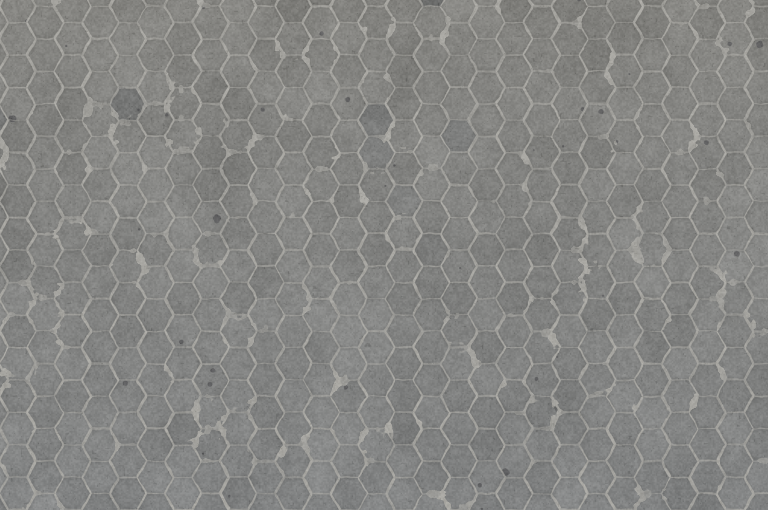
This texture is drawn by a WebGL 2 fragment shader. Its source:

```glsl
#version 300 es
precision highp float;
// Worn grey hexagonal paving with pale, uneven mortar joints.

#define COLUMNS 27.83      // hexagon columns across the canvas
#define ROWS 15.7          // hexagon rows up the canvas
#define ANCHOR vec2(0.526, 0.6055)  // centre of one hexagon
#define JOINT 0.033        // half width of a joint, in rows
#define SHIFT 0.028        // misplacement of single tiles
#define GRAIN 0.095        // strength of the fine stone grain
#define TILE_TONE 0.035    // tone difference between tiles
#define CHIPPING 0.15      // how far mortar spreads over broken rims
#define SPOT_SHARE 0.07    // share of cells holding a dark spot

uniform vec2 u_resolution;
out vec4 fragColor;

const vec2 LATTICE = vec2(1.7320508, 1.0);
const vec3 STONE = vec3(0.513, 0.515, 0.508);
const vec3 MORTAR = vec3(0.665, 0.660, 0.640);
const vec3 STAIN = vec3(0.31, 0.31, 0.32);

float hash(vec2 p) {
  vec3 q = fract(vec3(p.xyx) * 0.1031);
  q += dot(q, q.yzx + 33.33);
  return fract((q.x + q.y) * q.z);
}

vec2 hash2(vec2 p) {
  return vec2(hash(p + 17.3), hash(p + 61.7));
}

float noise(vec2 p) {
  vec2 i = floor(p), f = fract(p);
  f = f * f * (3.0 - 2.0 * f);
  float low = mix(hash(i), hash(i + vec2(1, 0)), f.x);
  float high = mix(hash(i + vec2(0, 1)), hash(i + vec2(1, 1)), f.x);
  return mix(low, high, f.y);
}

float fbm(vec2 p) {
  float sum = 0.0, weight = 0.5;
  for (int i = 0; i < 4; i++) {
    sum += weight * noise(p);
    p = p * 2.03 + 19.1;
    weight *= 0.5;
  }
  return sum / 0.9375;
}

// Offset from the centre of the nearest flat-topped hexagon.
vec2 hexOffset(vec2 p) {
  vec2 a = mod(p + 0.5 * LATTICE, LATTICE) - 0.5 * LATTICE;
  vec2 b = mod(p, LATTICE) - 0.5 * LATTICE;
  return dot(a, a) < dot(b, b) ? a : b;
}

// Scattered round stains, more frequent towards the top.
float darkSpots(vec2 p, float height, float pixel) {
  vec2 cell = floor(p);
  float amount = 0.0;
  for (int y = -1; y <= 1; y++)
  for (int x = -1; x <= 1; x++) {
    vec2 id = cell + vec2(x, y);
    float present = step(hash(id + 5.0), SPOT_SHARE * (0.5 + 1.5 * height * height));
    float radius = mix(0.04, 0.17, pow(hash(id + 9.0), 3.0));
    float d = length(p - id - hash2(id)) - radius * (0.8 + 0.4 * noise(p * 9.0));
    amount = max(amount, present * (1.0 - smoothstep(-pixel, pixel, d)));
  }
  return amount;
}

void main() {
  vec2 uv = gl_FragCoord.xy / u_resolution;
  vec2 scale = vec2(COLUMNS * 0.5 * LATTICE.x, ROWS);
  vec2 p = (uv - ANCHOR) * scale;
  float pixel = ROWS / u_resolution.y;

  // Tile identity and distance to its rim
  vec2 wobble = vec2(noise(p * 5.0), noise(p * 5.0 + 40.0)) - 0.5;
  vec2 q = p + 0.035 * wobble;
  vec2 r = hexOffset(q);
  vec2 id = floor((q - r) * vec2(2.0 / LATTICE.x, 2.0) + 0.5) + 100.0;
  r -= SHIFT * (hash2(id) - 0.5);
  vec2 a = abs(r);
  float flatSide = a.y, slantSide = a.x * 0.8660254 + a.y * 0.5;
  float rim = 0.5 - max(flatSide, slantSide);
  float slanted = smoothstep(-0.03, 0.03, slantSide - flatSide);

  // Stone: tone per tile, broad weathering, a few dark tiles near the top
  float weather = fbm(p * 0.55 + 70.0) - 0.5;
  float tone = TILE_TONE * (hash(id + 3.0) - 0.5) + 0.07 * weather;
  vec3 color = STONE + tone + 0.05 * (fbm(p * 3.0 + 8.0) - 0.5);
  color += vec3(0.006, 0.002, -0.006) * (uv.y * 2.0 - 1.0);
  float darkTile = step(0.965, hash(id + 31.0)) * smoothstep(0.3, 1.0, uv.y);
  color -= darkTile * vec3(0.07, 0.065, 0.055);
  color -= 0.025 * (1.0 - smoothstep(0.03, 0.14, rim));
  color = mix(color, STAIN, 0.65 * darkSpots(p * 1.3 + 50.0, uv.y, pixel));

  // Mortar: uneven joints, spreading where rims are broken
  float broken = smoothstep(0.60, 0.76, fbm(p * 1.1 + 23.0));
  float width = JOINT * mix(0.72, 1.05, slanted) * (0.65 + 0.7 * noise(p * 3.0 + 90.0));
  width += CHIPPING * broken * smoothstep(0.35, 0.85, noise(p * 6.0 + 12.0));
  float soft = max(0.6 * pixel, 0.022);
  float joint = 1.0 - smoothstep(width - soft, width + soft, rim);
  float strength = mix(0.62, 0.95, slanted) * (0.7 + 0.45 * noise(p * 2.0 + 33.0));
  color = mix(color, MORTAR, joint * min(strength, 1.0));

  // Fine grain and dark pores over everything
  float grain = 0.6 * noise(p * 21.0) + 0.4 * noise(p * 11.0 + 55.0) - 0.5;
  float pores = smoothstep(0.86, 0.97, noise(p * 13.0 + 77.0));
  color += GRAIN * grain - 0.05 * pores;

  fragColor = vec4(clamp(color, 0.0, 1.0), 1.0);
}
```
